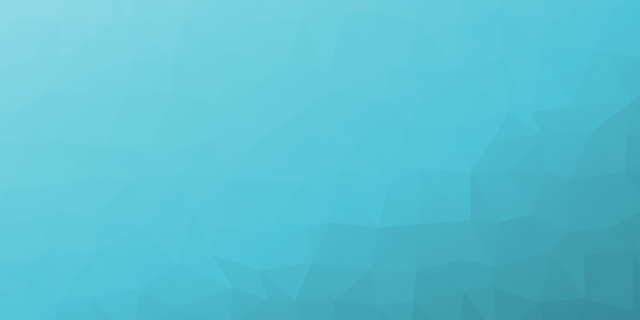
Write a Shadertoy shader that draws this background.

```glsl
// Low-poly backdrop: a jittered grid of corners is split into triangular facets,
// each quad cut along its Delaunay diagonal. Every facet takes a nearly flat tone
// from a diagonal gradient, pale cyan at upper left to deep teal at lower right.

const float ROWS = 8.0;        // grid cells per canvas height
const float JITTER = 0.68;     // corner displacement range, in cells
const float FLATNESS = 0.55;   // 0 = smooth gradient, 1 = flat facets
const float TONE_NOISE = 0.055; // random tone range between facets

const vec3 PALE_CYAN = vec3(0.56, 0.855, 0.895);
const vec3 CYAN = vec3(0.312, 0.765, 0.845);
const vec3 DEEP_TEAL = vec3(0.21, 0.54, 0.60);

vec2 hash2(vec2 p) {
    vec3 h = fract(vec3(p.xyx) * vec3(0.1031, 0.1030, 0.0973));
    h += dot(h, h.yzx + 33.33);
    return fract((h.xx + h.yz) * h.zy);
}

float cross2(vec2 a, vec2 b) {
    return a.x * b.y - a.y * b.x;
}

// Displaced mesh corner of one grid cell
vec2 corner(vec2 cell) {
    return cell + 0.5 + JITTER * (hash2(cell + 17.0) - 0.5);
}

// Gradient position at uv: 0 at upper left, about 1.55 at lower right
float toneAt(vec2 uv) {
    float down = 1.0 - uv.y;
    return uv.x + down - 0.45 * uv.x * down;
}

vec3 ramp(float tone) {
    vec3 upper = mix(PALE_CYAN, CYAN, clamp(tone / 1.03, 0.0, 1.0));
    return mix(upper, DEEP_TEAL, clamp((tone - 1.03) / 0.52, 0.0, 1.0));
}

// Signed distance to the line a-b, negative on its left
float edgeDistance(vec2 p, vec2 a, vec2 b) {
    vec2 e = b - a;
    return cross2(p - a, e) / length(e);
}

// Facet colour (rgb) premultiplied by its antialiased coverage (a)
vec4 facet(vec2 p, vec2 a, vec2 b, vec2 c, vec2 gridSize, float pixel) {
    float d = max(edgeDistance(p, a, b), max(edgeDistance(p, b, c), edgeDistance(p, c, a)));
    float coverage = clamp(0.5 - d / pixel, 0.0, 1.0);
    vec2 centre = (a + b + c) / 3.0;
    float tone = mix(toneAt(p / gridSize), toneAt(centre / gridSize), FLATNESS);
    tone += TONE_NOISE * (hash2(floor(centre * 64.0)).x - 0.5);
    return vec4(ramp(tone), 1.0) * coverage;
}

// True when the diagonal a-c meets the Delaunay condition (angles b + d below pi)
bool cutsAlongAC(vec2 a, vec2 b, vec2 c, vec2 d) {
    float sineOfSum = cross2(c - b, a - b) * dot(a - d, c - d)
                    + dot(c - b, a - b) * cross2(a - d, c - d);
    return sineOfSum > 0.0;
}

void mainImage(out vec4 fragColor, in vec2 fragCoord) {
    float pixel = ROWS / iResolution.y;
    vec2 p = fragCoord * pixel;
    vec2 gridSize = iResolution.xy * pixel;
    vec2 home = floor(p - 0.5);

    // Blend the facets of all nearby quads by coverage
    vec4 sum = vec4(0.0);
    for (int y = -1; y <= 1; y++) {
        for (int x = -1; x <= 1; x++) {
            vec2 cell = home + vec2(x, y);
            vec2 a = corner(cell);
            vec2 b = corner(cell + vec2(1.0, 0.0));
            vec2 c = corner(cell + vec2(1.0, 1.0));
            vec2 d = corner(cell + vec2(0.0, 1.0));
            if (cutsAlongAC(a, b, c, d)) {
                sum += facet(p, a, b, c, gridSize, pixel);
                sum += facet(p, a, c, d, gridSize, pixel);
            } else {
                sum += facet(p, a, b, d, gridSize, pixel);
                sum += facet(p, b, c, d, gridSize, pixel);
            }
        }
    }
    fragColor = vec4(sum.rgb / max(sum.a, 0.001), 1.0);
}
```
